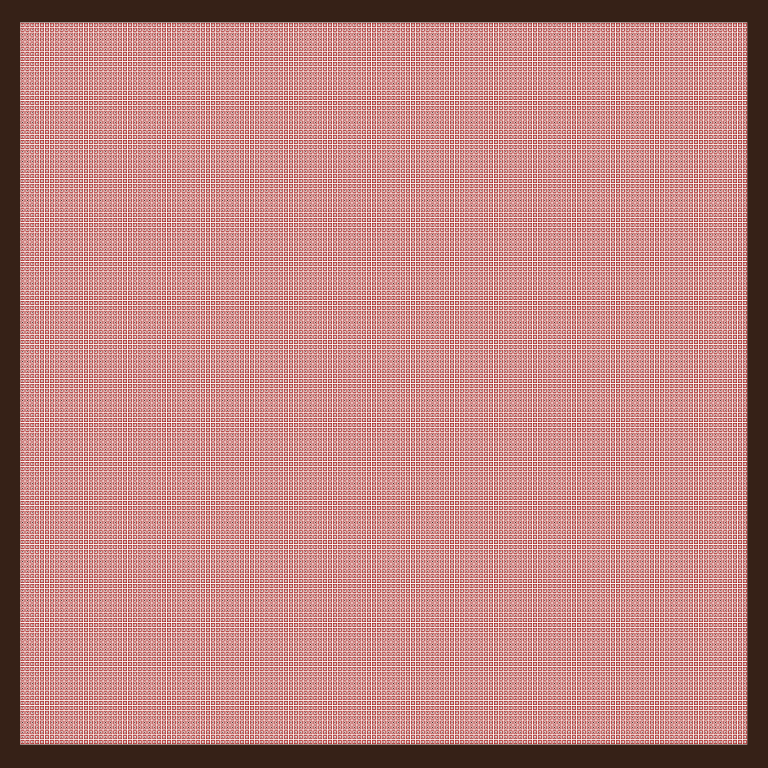
Reproduce this pattern procedurally as a Shadertoy shader.

```glsl
// A dark framed panel filled with a very fine grid of small motifs:
// a red square ring with a dark dot inside, parted by off-white gaps.
// Nested squares are integrated exactly over the pixel footprint.

const vec2 PANEL_MIN = vec2(0.0262, 0.0306);
const vec2 PANEL_MAX = vec2(0.9730, 0.9708);
const vec2 CELLS = vec2(149.0, 148.0);   // repeats across and down
const float RING_SIZE = 0.80;            // outer side, in cells
const float RING_WIDTH = 0.155;          // line width, in cells
const float DOT_SIZE = 0.20;             // side, in cells
const vec3 FRAME_COLOR = vec3(0.21, 0.13, 0.09);
const vec3 CLOTH_COLOR = vec3(0.98, 0.96, 0.95);
const vec3 RING_COLOR = vec3(0.65, 0.09, 0.09);
const vec3 DOT_COLOR = vec3(0.20, 0.10, 0.08);

// Running integral of unit pulses that start at every whole number.
vec2 pulseIntegral(vec2 x, float width) {
    return floor(x) * width + min(fract(x), width);
}

// Mean of a square centred in every cell, over a footprint around x.
float squareCoverage(vec2 x, float side, vec2 footprint) {
    vec2 start = x - 0.5 + 0.5 * side;
    vec2 span = (pulseIntegral(start + 0.5 * footprint, side)
               - pulseIntegral(start - 0.5 * footprint, side)) / footprint;
    return span.x * span.y;
}

// Share of the pixel that lies inside the panel.
float panelCoverage(vec2 uv, vec2 pixel) {
    vec2 low = clamp((uv - PANEL_MIN) / pixel + 0.5, 0.0, 1.0);
    vec2 high = clamp((PANEL_MAX - uv) / pixel + 0.5, 0.0, 1.0);
    return low.x * low.y * high.x * high.y;
}

// Cloth with its rings and dots, averaged over the pixel.
vec3 ringedCloth(vec2 cell, vec2 footprint) {
    float outer = squareCoverage(cell, RING_SIZE, footprint);
    float inner = squareCoverage(cell, RING_SIZE - 2.0 * RING_WIDTH, footprint);
    float dots = squareCoverage(cell, DOT_SIZE, footprint);
    float ring = outer - inner;
    return CLOTH_COLOR * (1.0 - ring - dots) + RING_COLOR * ring + DOT_COLOR * dots;
}

void mainImage(out vec4 fragColor, in vec2 fragCoord) {
    vec2 uv = fragCoord / iResolution.xy;
    vec2 pixel = 1.0 / iResolution.xy;

    // Panel coordinates measured in cells
    vec2 cellsPerUnit = CELLS / (PANEL_MAX - PANEL_MIN);
    vec3 cloth = ringedCloth((uv - PANEL_MIN) * cellsPerUnit, pixel * cellsPerUnit);

    fragColor = vec4(mix(FRAME_COLOR, cloth, panelCoverage(uv, pixel)), 1.0);
}
```
